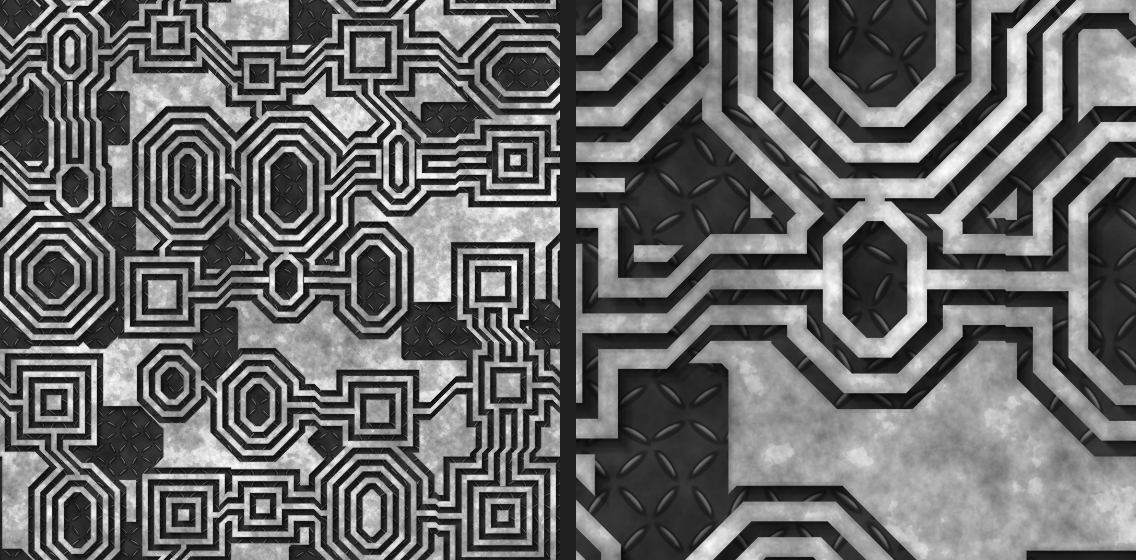
Left: the whole. Right: its middle third, enlarged.
A Shadertoy shader for this texture:

```glsl
// Worn metal plates cut by concentric, octilinear grooves over a dark tread floor.
// Boxes, octagons and jogged links join into one distance field; its level
// bands become grooves, and the plates cast a soft shadow to the lower right.

const float GRID = 5.0;          // motifs across the canvas
const float CELL = 1.0 / GRID;
const float BAND = 0.0212;       // period of groove plus ridge
const float GROOVE = 0.41;       // groove share of a period
const float ACROSS_CHANCE = 0.75;
const float UPWARD_CHANCE = 0.5;
const float PIT_CHANCE = 0.52;
const float CORE_FLOOR = 0.36;   // chance of a sunken core
const float TREAD = 0.021;       // spacing of the tread lozenges
const float PLATE_TONE = 0.705;
const float FLOOR_TONE = 0.175;
const float SHADOW = 0.58;
const vec2 TO_LIGHT = vec2(-0.70, 0.71);

float hash(vec2 p) {
    return fract(sin(dot(p, vec2(127.1, 311.7))) * 43758.5453);
}

vec4 cellRandom(vec2 id, float salt) {
    id = mod(id, GRID) + salt;
    return vec4(hash(id), hash(id + 17.3), hash(id + 41.9), hash(id + 73.7));
}

float noise(vec2 p) {
    vec2 i = floor(p), f = fract(p);
    f = f * f * (3.0 - 2.0 * f);
    return mix(mix(hash(i), hash(i + vec2(1, 0)), f.x),
               mix(hash(i + vec2(0, 1)), hash(i + vec2(1, 1)), f.x), f.y);
}

float fbm(vec2 p) {
    float sum = 0.0, amp = 0.5;
    for (int i = 0; i < 5; i++) {
        sum += amp * noise(p);
        p = mat2(1.6, 1.2, -1.2, 1.6) * p + 5.3;
        amp *= 0.6;
    }
    return sum / 1.15;
}

// Box distance with corners cut off by the given length
float cutBox(vec2 p, vec2 halfSize, float cut) {
    vec2 q = abs(p) - halfSize;
    return max(max(q.x, q.y), (q.x + q.y + cut) * 0.7071);
}

// Horizontal track from a to b with one diagonal jog in the middle
float jogLink(vec2 p, vec2 a, vec2 b, float halfWidth) {
    vec2 span = b - a, q = p - 0.5 * (a + b);
    float reach = 0.5 * abs(span.y);
    float jog = clamp(q.x, -reach, reach) * sign(span.y);
    return max(abs(q.y - jog) - halfWidth, abs(q.x) - 0.5 * span.x);
}

float linkWidth(float r) {
    return BAND * (floor(r * 2.7) + 0.5 + 0.5 * GROOVE);
}

vec2 motifCenter(vec2 id) {
    return (id + 0.3 + 0.4 * cellRandom(id, 3.1).xy) * CELL;
}

// Signed distance into the raised metal: positive on plates, negative on floor
float raised(vec2 p) {
    vec2 home = floor(p / CELL);
    float edge = 1.0, pit = 1.0, rings = 9.0, core = 1.0;
    for (int y = -1; y <= 1; y++)
    for (int x = -1; x <= 1; x++) {
        vec2 id = home + vec2(x, y);
        vec2 c = motifCenter(id);
        vec4 r = cellRandom(id, 11.7), s = cellRandom(id, 29.3);

        // Ringed motif: a square or a stretched octagon
        float count = 2.0 + floor(r.x * 2.6);
        float heart = 0.013 + 0.024 * r.y;
        vec2 size = vec2(count * BAND + heart);
        float cut = -1.0;
        if (r.z > 0.5) {
            cut = 0.586 * count * BAND + 0.75 * heart;
            size += 0.035 * (s.y > 0.35 ? vec2(0, s.z) : vec2(s.z, 0));
        }
        float d = cutBox(p - c, size, cut);
        if (d < edge) { edge = d; rings = count; core = r.w; }

        // Tracks to the right and upper neighbours
        vec4 t = cellRandom(id, 53.9);
        if (t.x < ACROSS_CHANCE) {
            d = jogLink(p, c, motifCenter(id + vec2(1, 0)), linkWidth(t.y));
            if (d < edge) { edge = d; rings = 9.0; }
        }
        if (t.z < UPWARD_CHANCE) {
            d = jogLink(p.yx, c.yx, motifCenter(id + vec2(0, 1)).yx, linkWidth(t.w));
            if (d < edge) { edge = d; rings = 9.0; }
        }

        // Sunken area between motifs
        vec4 h = cellRandom(id, 87.1);
        if (h.x < PIT_CHANCE) {
            vec2 corner = (id + 0.85 + 0.3 * s.zw) * CELL;
            d = cutBox(p - corner, 0.035 + 0.045 * h.yz, h.w > 0.6 ? 0.04 : 0.004);
            pit = min(pit, d);
        }
    }
    if (edge > 0.0) return min(edge, pit);
    float inner = -edge - rings * BAND;
    if (inner > 0.0) return core < CORE_FLOOR ? -1.0 : inner - GROOVE * BAND;
    float u = fract(-edge / BAND) * BAND;
    return min(u - GROOVE * BAND, BAND - u);
}

// Tread floor: short lozenges that alternate between two diagonals
float treadFloor(vec2 p) {
    vec2 id = floor(p / TREAD), q = fract(p / TREAD) - 0.5;
    q += 0.16 * (vec2(hash(id), hash(id + 9.1)) - 0.5);
    float parity = mod(id.x + id.y, 2.0) * 2.0 - 1.0;
    float angle = parity * 0.785 + 0.6 * (hash(id + 3.7) - 0.5);
    vec2 along = vec2(cos(angle), sin(angle));
    vec2 r = vec2(dot(q, along), along.x * q.y - along.y * q.x);
    float lens = 1.0 - length(r / vec2(0.46, 0.13));
    float bump = smoothstep(0.0, 0.35, lens);
    float lit = smoothstep(-0.05, 0.07, r.y);
    float rim = smoothstep(-0.5, 0.0, lens) * (1.0 - bump);
    float grime = 0.55 + 0.9 * fbm(p * 45.0);
    return FLOOR_TONE * grime * (1.0 + bump * mix(-0.3, 1.2, lit) - 0.35 * rim);
}

// Worn plate: cloudy stains, small flakes and fine grain
float wornPlate(vec2 p) {
    float cloud = fbm(p * 10.0) - 0.5;
    float flakes = fbm(p * 48.0 + 7.0) - 0.5;
    float grain = fbm(p * 170.0 + 3.0) - 0.5;
    float chips = smoothstep(0.03, 0.09, flakes + 0.5 * cloud);
    return PLATE_TONE + 0.42 * cloud + 0.36 * flakes + 0.24 * grain + 0.07 * chips;
}

void mainImage(out vec4 fragColor, in vec2 fragCoord) {
    float pixel = 1.0 / iResolution.y;
    vec2 p = fragCoord * pixel;
    float solid = raised(p);
    float cover = smoothstep(0.0, 1.3 * pixel, solid);

    // Soft shadow from plates toward the light
    float shade = 0.0;
    for (int i = 1; i <= 3; i++)
        shade += smoothstep(0.0, 0.003, raised(p + TO_LIGHT * 0.0045 * float(i))) / 3.0;

    float ground = treadFloor(p) * (1.0 - SHADOW * shade);
    float rim = 1.0 - smoothstep(0.001, 0.004, solid);
    float plate = wornPlate(p) * (1.0 - 0.12 * rim);
    fragColor = vec4(vec3(clamp(mix(ground, plate, cover), 0.0, 1.0)), 1.0);
}
```
